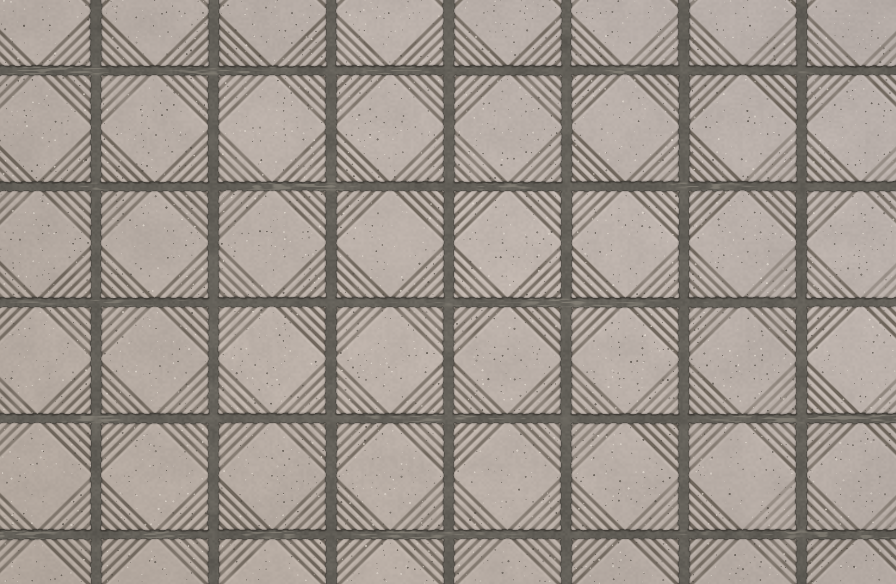
Give the GLSL for this texture, as a WebGL 1 fragment shader.

```glsl
precision highp float;
// Square beige wall tiles with a flat diamond, ribbed corners and grey grout.

uniform vec2 u_resolution;

const vec2 REPEATS = vec2(7.62, 5.035);
const vec2 OFFSET = vec2(0.184, 0.572);
const vec2 TILE_HALF = vec2(0.456, 0.461);
const float RIB_START = 0.448;
const float RIB_PITCH = 0.093;

const vec3 CLAY_WARM = vec3(0.705, 0.660, 0.622);
const vec3 CLAY_COOL = vec3(0.735, 0.697, 0.676);
const vec3 GROOVE = vec3(0.43, 0.395, 0.355);
const vec3 GROUT = vec3(0.375, 0.362, 0.335);
const vec3 SHADOW = vec3(0.20, 0.185, 0.165);
const vec3 CHALK = vec3(0.54, 0.52, 0.48);

float hash(vec2 p) {
  return fract(sin(dot(p, vec2(127.1, 311.7))) * 43758.5453);
}

float noise(vec2 p) {
  vec2 i = floor(p), f = fract(p);
  f = f * f * (3.0 - 2.0 * f);
  return mix(mix(hash(i), hash(i + vec2(1.0, 0.0)), f.x),
             mix(hash(i + vec2(0.0, 1.0)), hash(i + 1.0), f.x), f.y);
}

float roundedBox(vec2 p, vec2 halfSize, float radius) {
  vec2 q = abs(p) - halfSize + radius;
  return length(max(q, 0.0)) + min(max(q.x, q.y), 0.0) - radius;
}

// Soft stripe centred on a phase within one rib period
float stripe(float phase, float centre, float halfWidth, float blur) {
  float d = abs(fract(phase - centre + 0.5) - 0.5);
  return 1.0 - smoothstep(halfWidth - blur, halfWidth + blur, d);
}

// Shaded wall (x) and lit wall (y) of the diagonal grooves
vec2 grooves(vec2 p, float px) {
  float d = abs(p.x) + abs(p.y);
  float phase = (d - RIB_START) / RIB_PITCH;
  float blur = 0.10 + 0.5 * px / RIB_PITCH;
  float side = p.y > 0.0 ? 1.0 : -1.0;
  float ribbed = smoothstep(-0.1, 0.1, phase) * (1.0 - smoothstep(4.9, 5.1, phase));
  return ribbed * vec2(stripe(phase, 0.5 + 0.14 * side, 0.21, blur),
                       stripe(phase, 0.5 - 0.26 * side, 0.13, blur));
}

// Coverage of sparse round flecks, one candidate per grid square
float flecks(vec2 p, float density, float chance, float px, float seed) {
  vec2 g = p * density, id = floor(g) + seed;
  vec2 centre = 0.25 + 0.5 * vec2(hash(id), hash(id + 17.3));
  float radius = mix(0.003, 0.009, pow(hash(id + 5.1), 2.0));
  float d = length(fract(g) - centre) / density;
  float spot = 1.0 - smoothstep(radius - 0.4 * px, radius + 0.5 * px, d);
  return spot * step(hash(id + 31.7), chance) * mix(0.4, 1.0, hash(id + 9.2));
}

vec3 tileColor(vec2 p, vec2 id, vec2 cell, vec2 uv, vec2 rib, float px) {
  vec3 color = mix(CLAY_WARM, CLAY_COOL, clamp(0.6 * uv.x + 0.5 * uv.y, 0.0, 1.0));
  color *= 1.0 + 0.035 * (hash(id + 3.7) - 0.5);
  color *= 1.0 + 0.035 * (noise(cell * 5.0) - 0.5) + 0.04 * (noise(cell * 45.0) - 0.5);

  // Each ribbed corner has its own depth; lower right ones fade across the wall
  vec2 corner = step(0.0, p);
  float depth = p.x * p.y > 0.0 ? 0.95 : 0.78;
  depth *= 0.82 + 0.3 * hash(id * 2.0 + corner);
  depth *= 1.0 - 0.35 * corner.x * (1.0 - corner.y) * smoothstep(0.55, 0.9, uv.x);
  depth *= 0.8 + 0.4 * noise(cell * 9.0);
  color = mix(color, GROOVE, clamp(rib.x * depth, 0.0, 1.0));
  color += 0.035 * rib.y * depth;

  // Dark and pale mineral flecks
  color = mix(color, SHADOW * 1.5, 0.75 * flecks(cell, 19.0, 0.20, px, 0.0));
  return mix(color, vec3(0.90, 0.87, 0.83), 0.75 * flecks(cell, 16.0, 0.17, px, 60.0));
}

vec3 groutColor(vec2 p, vec2 cell, float edge) {
  vec3 color = GROUT * (0.9 + 0.14 * noise(cell * 8.0) + 0.12 * noise(cell * 50.0));

  // Chalky streaks along the horizontal joints
  float joint = smoothstep(0.45, 0.48, abs(p.y));
  float streak = noise(cell * vec2(11.0, 70.0)) * noise(cell * vec2(2.0, 3.0) + 8.0);
  color = mix(color, CHALK, 0.7 * joint * smoothstep(0.38, 0.65, streak));

  // Shadow beside each tile, deepest below its lower edge
  float below = smoothstep(-0.44, -0.465, p.y);
  float reach = mix(0.012, 0.024, below);
  float shade = (1.0 - smoothstep(0.0, reach, edge)) * mix(0.65, 0.95, below);
  return mix(color, SHADOW, shade * (0.7 + 0.3 * noise(cell * 14.0)));
}

void main() {
  vec2 uv = gl_FragCoord.xy / u_resolution;
  vec2 cell = uv * REPEATS + OFFSET;
  vec2 id = floor(cell);
  float px = max(REPEATS.x / u_resolution.x, REPEATS.y / u_resolution.y);

  // Slightly uneven setting, with the grooves notching the tile rim
  vec2 p = fract(cell) - 0.5 + 0.007 * (vec2(hash(id), hash(id + 7.9)) - 0.5);
  vec2 rib = grooves(p, px);
  float edge = roundedBox(p, TILE_HALF, 0.014);
  edge += 0.008 * rib.x + 0.005 * (noise(cell * 30.0) - 0.5);

  vec3 tile = tileColor(p, id, cell, uv, rib, px);
  tile *= 1.0 - 0.14 * smoothstep(-0.018, 0.0, edge);
  vec3 grout = groutColor(p, cell, edge);
  vec3 color = mix(tile, grout, smoothstep(-0.6 * px, 0.6 * px, edge));

  vec2 fromCentre = uv - 0.5;
  color *= 1.02 - 0.10 * dot(fromCentre, fromCentre);
  gl_FragColor = vec4(color, 1.0);
}
```
